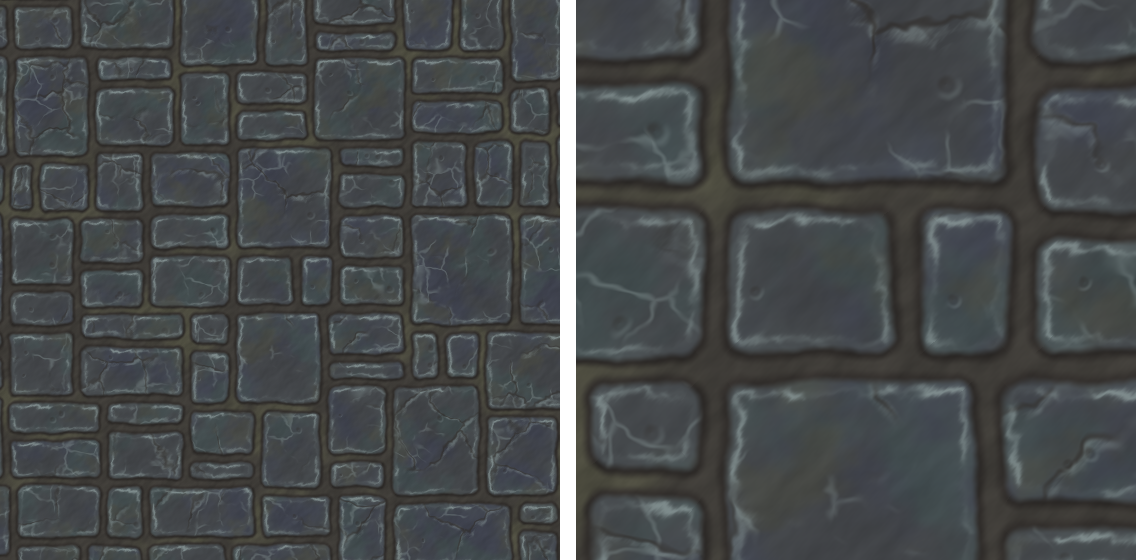
Left, the full canvas; right, a detail of the centre.
Write a Shadertoy shader that draws this texture.

```glsl
// Hand-painted wall of slate blocks set in dark brown mortar.
// Jittered pinwheel rectangles, some cut in two, form the blocks;
// layered sines paint the tints and cellular edges draw cracks and veins.

const float GRID = 6.8;          // pinwheel cells per canvas height
const float JITTER = 0.28;       // corner displacement, in cells
const float SPLIT_CHANCE = 0.5;  // share of long cells cut in two
const float GAP = 0.044;         // half width of the mortar
const float ROUNDING = 0.08;     // corner radius of a block
const float CRACK_SCALE = 1.6;
const float VEIN_SCALE = 3.1;

const vec3 SLATE = vec3(0.258, 0.268, 0.282);
const vec3 BLUE = vec3(0.245, 0.258, 0.306);
const vec3 TEAL = vec3(0.252, 0.300, 0.305);
const vec3 OLIVE = vec3(0.285, 0.290, 0.262);
const vec3 HALO = vec3(0.325, 0.360, 0.368);
const vec3 RIM = vec3(0.56, 0.62, 0.62);
const vec3 SHADOW = vec3(0.185, 0.172, 0.162);
const vec3 MORTAR = vec3(0.245, 0.235, 0.218);
const vec3 MOSS = vec3(0.305, 0.302, 0.250);

struct Block { vec2 center; vec2 extent; vec2 id; };

vec2 hash2(vec2 c) {
    return fract(sin(vec2(dot(c, vec2(127.1, 311.7)), dot(c, vec2(269.5, 183.3)))) * 43758.5);
}

// Layered, twisted sines, roughly -1 to 1
float waves(vec2 p) {
    float sum = 0.0, amp = 0.5;
    for (int i = 0; i < 5; i++) {
        sum += amp * sin(p.x + 1.7 * sin(p.y));
        p = mat2(1.2, 1.4, -1.4, 1.2) * p + 1.3;
        amp *= 0.6;
    }
    return sum;
}

// Cellular noise: zero along the borders between cells
float cellEdge(vec2 p) {
    float near = 8.0, second = 8.0;
    for (int j = -1; j <= 1; j++)
    for (int i = -1; i <= 1; i++) {
        vec2 c = floor(p) + vec2(i, j);
        float d = length(c + hash2(c + 5.0) - p);
        second = min(second, max(near, d));
        near = min(near, d);
    }
    return second - near;
}

vec2 corner(vec2 c) { return c + JITTER * (2.0 * hash2(c) - 1.0); }

// Pinwheel cell as (left, bottom, right, top)
vec4 cellRect(vec2 c) {
    vec2 a = corner(c), b = corner(c + 1.0);
    vec2 r = corner(c + vec2(1, 0)), l = corner(c + vec2(0, 1));
    bool even = mod(c.x + c.y, 2.0) < 0.5;
    return even ? vec4(a.x, r.y, b.x, l.y) : vec4(l.x, a.y, r.x, b.y);
}

Block findBlock(vec2 p) {
    Block found;
    float best = 1e3;
    for (int j = -1; j <= 1; j++)
    for (int i = -1; i <= 1; i++) {
        vec2 c = floor(p) + vec2(i, j), id = c;
        vec4 r = cellRect(c);
        vec2 size = r.zw - r.xy, rnd = hash2(c + 17.0);
        if (rnd.x < SPLIT_CHANCE && max(size.x, size.y) > 0.85) {
            vec2 cut = r.xy + size * mix(0.27, 0.73, rnd.y);
            if (size.y > size.x * 0.8) {
                if (p.y < cut.y) r.w = cut.y; else { r.y = cut.y; id += 0.37; }
            } else {
                if (p.x < cut.x) r.z = cut.x; else { r.x = cut.x; id += 0.37; }
            }
        }
        vec2 center = 0.5 * (r.xy + r.zw), extent = 0.5 * (r.zw - r.xy);
        vec2 q = abs(p - center) - extent;
        float d = max(q.x, q.y);
        if (d < best) { best = d; found = Block(center, extent, id); }
    }
    return found;
}

void mainImage(out vec4 fragColor, in vec2 fragCoord) {
    vec2 p = fragCoord / iResolution.y * GRID + 20.0;
    vec2 wobbly = p + 0.02 * vec2(waves(p * 5.0), waves(p.yx * 5.0 + 9.0));
    Block block = findBlock(wobbly);
    vec2 rnd = hash2(block.id + 3.0), seed = rnd * 40.0;

    // Rounded block outline, negative inside
    vec2 local = wobbly - block.center;
    vec2 extent = block.extent - GAP - 0.014 * rnd.x;
    float radius = min(ROUNDING, min(extent.x, extent.y));
    vec2 q = abs(local) - extent + radius;
    float d = length(max(q, 0.0)) + min(max(q.x, q.y), 0.0) - radius;
    float inside = max(-d, 0.0);
    float facing = q.y > q.x ? sign(local.y) : -0.4 * sign(local.x);

    // Painted tints and slanted brush strokes
    vec3 stone = mix(SLATE, BLUE, smoothstep(-0.1, 0.9, waves(p * 2.6 + seed) + rnd.x - 0.4));
    stone = mix(stone, TEAL, 0.8 * smoothstep(0.0, 0.8, waves(p * 3.4 + seed.yx + 4.0)));
    stone = mix(stone, OLIVE, 0.7 * smoothstep(0.25, 0.9, waves(p * 3.7 - seed)));
    float strokes = waves(vec2(p.x + p.y, 3.0 * (p.y - p.x)) * 6.0);
    stone *= 0.98 + 0.06 * strokes + 0.04 * (rnd.y - 0.5);

    // Fine pale veins and wide cracks with a pale lip
    vec2 bend = 0.12 * vec2(waves(p * 5.0), waves(p * 5.0 + 7.0));
    float veined = smoothstep(0.0, 0.6, waves(p * 3.3 - seed * 1.3));
    float vein = veined * smoothstep(0.12, 0.0, cellEdge(p * VEIN_SCALE - seed + 1.6 * bend));
    stone = mix(stone, RIM, 0.36 * vein);
    vec2 cp = p * CRACK_SCALE + seed + bend;
    float cracked = smoothstep(-0.35, 0.3, waves(p * 2.0 + seed * 1.7));
    float crack = cracked * smoothstep(0.07, 0.0, cellEdge(cp));
    float lip = cracked * smoothstep(0.12, 0.01, cellEdge(cp + vec2(-0.02, 0.045)));
    stone = mix(stone, RIM, 0.42 * lip * clamp(0.6 + 0.8 * strokes, 0.0, 1.0));
    stone = mix(stone, SHADOW, 0.65 * crack);

    // Sparse round pits, lit on the lower right
    for (int k = 0; k < 2; k++) {
        vec2 spot = hash2(block.id * 3.0 + float(k) + 11.0);
        vec2 v = local - extent * (1.3 * spot - 0.65);
        float r = length(v) / mix(0.025, 0.05, spot.x);
        float lit = dot(v, vec2(0.6, -0.8)) / (length(v) + 0.001);
        float shown = step(0.45, fract(spot.y * 7.3));
        stone = mix(stone, SHADOW, 0.45 * shown * smoothstep(1.0, 0.4, r) * (0.6 - 0.4 * lit));
        stone = mix(stone, RIM, 0.25 * shown * smoothstep(0.5, 0.0, abs(r - 1.0)) * max(lit, 0.0));
    }

    // Worn edges: soft halo, then a thin broken highlight
    float wear = smoothstep(-0.4, 0.7, waves(p * 8.0 + seed));
    stone = mix(stone, HALO, 0.7 * exp(-inside * 9.0) * (0.4 + 0.6 * wear));
    float line = (inside - 0.05 - 0.02 * strokes) / 0.016;
    stone = mix(stone, RIM, exp(-line * line) * (0.1 + 0.65 * wear) * (0.78 + 0.22 * facing));

    // Mortar: dark beside the blocks, mossy in the middle
    float middle = smoothstep(0.0, GAP, d);
    vec3 joint = mix(MORTAR, MOSS, smoothstep(-0.1, 0.8, waves(p * 1.9 + 2.0)));
    joint = mix(SHADOW * (1.0 + 0.08 * facing), joint, middle) * (1.0 + 0.09 * strokes);

    fragColor = vec4(mix(joint, stone, smoothstep(0.01, -0.03, d)), 1.0);
}
```
